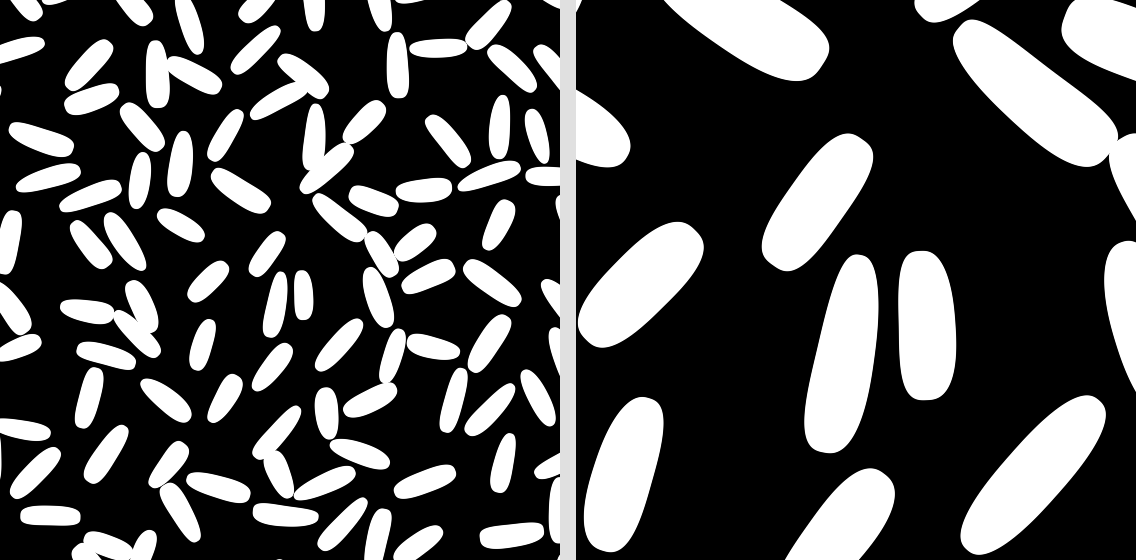
Left, the full canvas; right, a detail of the centre.
A WebGL 2 fragment shader for this pattern:

```glsl
#version 300 es
precision highp float;
// Scattered white rice-like grains in random directions on black.

#define GRID 9.6           // cells across the canvas, one grain in each
#define JITTER 0.8         // spread of grain centres, in cells
#define LENGTH_MIN 0.086
#define LENGTH_MAX 0.121
#define WIDTH_MIN 0.033
#define WIDTH_MAX 0.042
#define TAPER 0.2          // how much one end may be slimmer
#define BEND 1.2           // largest curvature of the long axis
#define GAP -0.001         // room wanted between neighbours
#define TRIES 8            // placements tried per grain
#define SEED vec2(23.0, 57.0)

uniform vec2 u_resolution;
out vec4 fragColor;

const float PI = 3.14159265;
const vec3 BACKGROUND = vec3(0.0);
const vec3 GRAIN_COLOR = vec3(1.0);

struct Grain {
    vec2 centre;
    vec2 axis;
    vec2 halfSize;
    vec2 key;
};

float hash(vec2 p) {
    return fract(sin(dot(p, vec2(127.1, 311.7))) * 43758.5453);
}

// One random placement for the grain of a cell
Grain candidate(vec2 cell, float attempt) {
    vec2 key = cell + SEED + attempt * vec2(17.3, 41.9);
    vec2 offset = vec2(hash(key), hash(key + 3.7)) - 0.5;
    float angle = PI * hash(key + 7.1);
    float shortness = hash(key + 11.3);
    float len = mix(LENGTH_MAX, LENGTH_MIN, shortness * shortness);
    float width = mix(WIDTH_MIN, WIDTH_MAX, hash(key + 13.9));
    return Grain((cell + 0.5 + JITTER * offset) / GRID,
                 vec2(cos(angle), sin(angle)), 0.5 * vec2(len, width), key);
}

// Approximate gap between two grains, both taken as capsules
float clearance(Grain a, Grain b) {
    float spineA = a.halfSize.x - a.halfSize.y;
    float spineB = b.halfSize.x - b.halfSize.y;
    float nearest = 1.0;
    for (int i = -2; i <= 2; i++) {
        vec2 p = a.centre + a.axis * spineA * float(i) * 0.5 - b.centre;
        float along = clamp(dot(p, b.axis), -spineB, spineB);
        nearest = min(nearest, length(p - along * b.axis));
    }
    return nearest - a.halfSize.y - b.halfSize.y;
}

// Even cells are free; odd cells look for a place clear of their neighbours
Grain placeGrain(vec2 cell) {
    Grain chosen = candidate(cell, 0.0);
    if (mod(cell.x + cell.y, 2.0) < 0.5) return chosen;
    float best = -1.0;
    for (int k = 0; k < TRIES; k++) {
        Grain trial = candidate(cell, float(k));
        float room = 1.0;
        for (int s = -1; s <= 1; s += 2) {
            float side = float(s);
            room = min(room, clearance(trial, candidate(cell + vec2(side, 0.0), 0.0)));
            room = min(room, clearance(trial, candidate(cell + vec2(0.0, side), 0.0)));
        }
        if (room > best) {
            best = room;
            chosen = trial;
        }
        if (best > GAP) break;
    }
    return chosen;
}

// Signed distance to a tapered, slightly bent superellipse
float grainDistance(vec2 p, Grain g) {
    vec2 d = p - g.centre;
    vec2 q = vec2(dot(d, g.axis), dot(d, vec2(-g.axis.y, g.axis.x)));
    q.y += BEND * (2.0 * hash(g.key + 17.7) - 1.0) * q.x * q.x;
    float taper = TAPER * (2.0 * hash(g.key + 19.3) - 1.0);
    float power = mix(2.2, 3.2, hash(g.key + 23.1));
    vec2 size = g.halfSize;
    size.y *= 1.0 + taper * clamp(q.x / size.x, -1.0, 1.0);
    vec2 n = abs(q) / size + 1e-5;
    vec2 slope = power * pow(n, vec2(power - 1.0)) / size;
    return (pow(n.x, power) + pow(n.y, power) - 1.0) / max(length(slope), 1e-4);
}

void main() {
    float pixel = 1.0 / min(u_resolution.x, u_resolution.y);
    vec2 p = gl_FragCoord.xy * pixel;
    vec2 home = floor(p * GRID);
    float nearest = 1.0;
    for (int y = -1; y <= 1; y++) {
        for (int x = -1; x <= 1; x++) {
            vec2 cell = home + vec2(x, y);
            float reach = 0.5 * LENGTH_MAX * GRID + 0.71 * JITTER + 0.05;
            if (distance(p * GRID, cell + 0.5) > reach) continue;
            nearest = min(nearest, grainDistance(p, placeGrain(cell)));
        }
    }
    float cover = 1.0 - smoothstep(-0.6 * pixel, 0.6 * pixel, nearest);
    fragColor = vec4(mix(BACKGROUND, GRAIN_COLOR, cover), 1.0);
}
```
